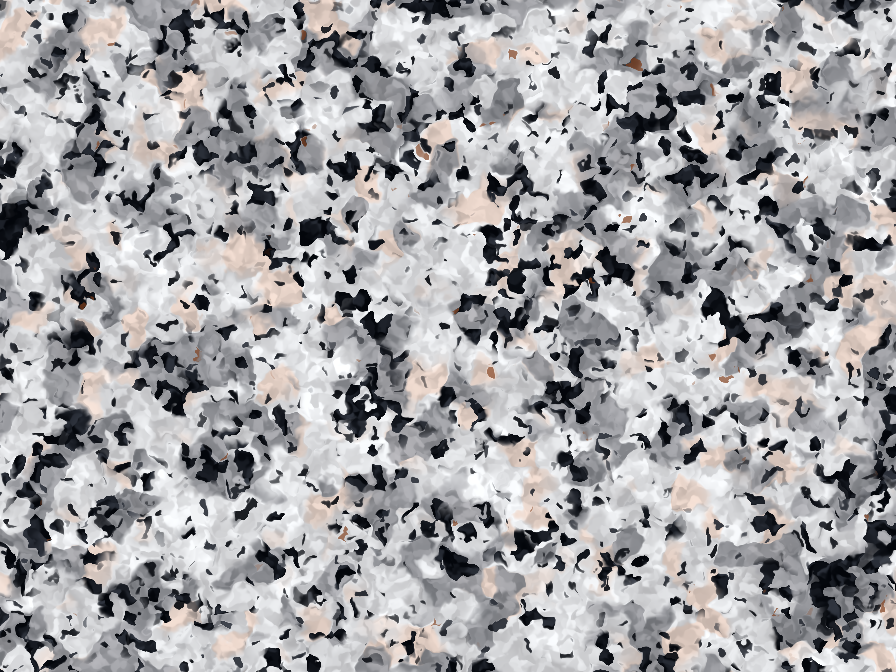
Write a Shadertoy shader that draws this texture.

```glsl
vec3 hash3(vec2 cell) {
    vec3 h = fract(cell.xyx * vec3(0.1031, 0.1030, 0.0973));
    h += dot(h, h.yxz + 33.33);
    return fract((h.xxy + h.yzz) * h.zyx);
}

// Soft cellular noise: three random values per grain, blended at the borders
vec3 grains(vec2 p, float sharpness) {
    vec2 base = floor(p);
    vec3 sum = vec3(0.0);
    float total = 0.0;
    for (int y = -1; y <= 1; y++)
    for (int x = -1; x <= 1; x++) {
        vec2 cell = base + vec2(x, y);
        vec2 away = cell + hash3(cell + 71.0).xy - p;
        float weight = exp(-sharpness * dot(away, away));
        sum += weight * hash3(cell);
        total += weight;
    }
    return sum / total;
}

void mainImage(out vec4 fragColor, in vec2 fragCoord) {
    vec2 p = fragCoord / iResolution.y + 3.0;

    // Ragged grain outlines
    vec2 q = p + 0.016 * (grains(p * 45.0, 5.0).xy - 0.5);
    q += 0.007 * (grains(p * 115.0 + 9.0, 5.0).yz - 0.5);

    vec3 cluster = grains(q * 18.0 + 40.0, 5.0);
    vec3 mineral = grains(q * 27.0, 9.0);
    vec3 fleck = grains(q * 62.0 + 17.0, 14.0);
    vec3 fine = grains(q * 95.0 + 5.0, 8.0);
    float drift = 0.04 * (sin(p.x * 9.0 + 2.0 * sin(p.y * 7.0)) + sin(p.y * 11.0 - p.x * 5.0));
    float density = cluster.y + drift;

    // Milky feldspar with blush patches
    float milk = 0.55 * fine.x + 0.45 * mineral.z;
    vec3 color = mix(vec3(0.69, 0.69, 0.70), vec3(1.02, 1.03, 1.04), milk);
    float blush = smoothstep(0.58, 0.76, 0.6 * mineral.y + 0.4 * cluster.x);
    color = mix(color, vec3(0.88, 0.79, 0.74) * (0.88 + 0.22 * fine.x), 0.85 * blush);

    // Translucent grey quartz
    float quartz = smoothstep(0.61, 0.74, 0.65 * mineral.x + 0.5 * density);
    vec3 grey = mix(vec3(0.38, 0.39, 0.41), vec3(0.75, 0.75, 0.77), 0.6 * fine.y + 0.4 * cluster.z);
    color = mix(color, grey, 0.95 * quartz);

    // Black mica in clusters, and loose tiny specks
    float mica = smoothstep(1.08, 1.23, fleck.x + 0.6 * density);
    float speck = smoothstep(0.87, 0.96, fine.z);
    vec3 black = mix(vec3(0.01, 0.02, 0.04), vec3(0.19, 0.21, 0.25), fine.y * fine.y);
    color = mix(color, black, max(mica, 0.9 * speck));

    // Rare rust spots
    float rust = smoothstep(0.975, 0.99, fleck.y) * smoothstep(0.6, 0.8, fine.x);
    color = mix(color, vec3(0.50, 0.25, 0.12), 0.7 * rust);

    fragColor = vec4(clamp(color, 0.0, 1.0), 1.0);
}
```
